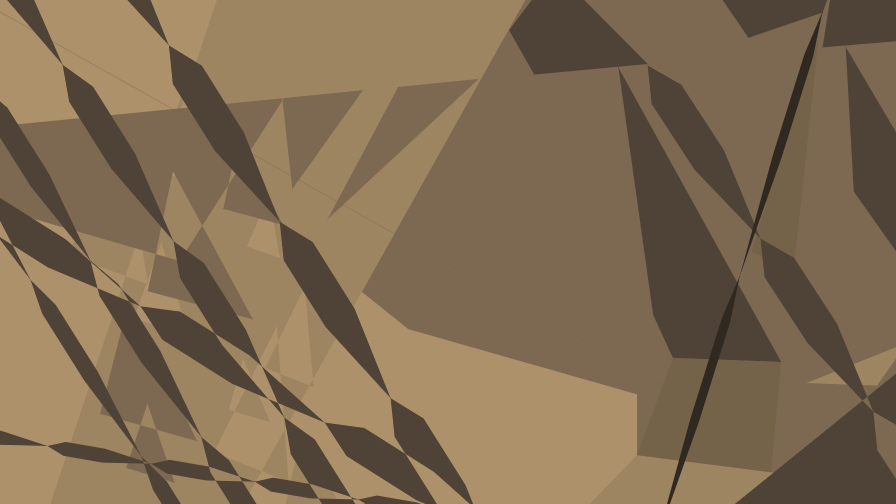
Reproduce this background procedurally as a Shadertoy shader.

```glsl
// Overlapping angular facets and pinched diagonal bands in flat brown tones.
#define SAND   vec3(0.68, 0.57, 0.42)
#define TAN    vec3(0.62, 0.52, 0.38)
#define UMBER  vec3(0.49, 0.41, 0.32)
#define OLIVE  vec3(0.46, 0.39, 0.285)
#define BARK   vec3(0.31, 0.26, 0.21)
#define NEEDLE vec3(0.19, 0.16, 0.13)
#define BANDS  4
#define SHARDS 12
#define BAND_WIDTH 0.016
#define SHARD_SIZE 0.13

// Signed distance to the line a-b, positive on its left.
float side(vec2 p, vec2 a, vec2 b) {
    vec2 d = normalize(b - a);
    return d.x * (p.y - a.y) - d.y * (p.x - a.x);
}

// Convex shapes with counterclockwise corners, positive inside.
float tri(vec2 p, vec2 a, vec2 b, vec2 c) {
    return min(side(p, a, b), min(side(p, b, c), side(p, c, a)));
}

float quad(vec2 p, vec2 a, vec2 b, vec2 c, vec2 d) {
    return min(min(side(p, a, b), side(p, b, c)), min(side(p, c, d), side(p, d, a)));
}

// Band from a to b that narrows to a point between its links.
float chain(vec2 p, vec2 a, vec2 b, float halfWidth, float links, float phase) {
    vec2 axis = b - a;
    float along = dot(p - a, axis) / dot(axis, axis);
    float f = fract(along * links + phase);
    float opening = clamp(min(f * 6.0, (1.0 - f) * 2.2), 0.0, 1.0);
    float d = halfWidth * opening - abs(side(p, a, b));
    return min(d, along * length(axis));
}

// Antialiased coverage, and even-odd combination of two coverages.
float fill(float d) { return clamp(0.5 + d * iResolution.y, 0.0, 1.0); }
float toggle(float a, float b) { return a + b - 2.0 * a * b; }

void mainImage(out vec4 fragColor, in vec2 fragCoord) {
    vec2 p = fragCoord / iResolution.y;

    // Large fields: a right-hand plane, a left-hand strip and its ceiling.
    float ridge = -side(p, vec2(0.718, 0.421), vec2(1.042, 1.0));
    float ceiling = -side(p, vec2(0.0, 0.75), vec2(0.949, 0.843));
    float ground = side(p, vec2(0.81, 0.347), vec2(1.238, 0.225));
    float ledge = min(p.x - 1.264, side(p, vec2(1.264, 0.097), vec2(1.53, 0.063)));
    float bevel = side(p, vec2(0.718, 0.421), vec2(0.81, 0.347));
    float plane = min(min(ridge, bevel), max(ground, ledge));
    float strip = min(ceiling, side(p, vec2(0.0, 0.585), vec2(0.26, 0.51)));
    strip = min(strip, side(p, vec2(0.40, 0.55), vec2(0.56, 0.80)));
    float umber = fill(max(plane, strip));

    // Light ground splits into two close tones.
    float tanField = min(-ridge, -side(p, vec2(0.10, 0.0), vec2(0.43, 1.0)));
    float corner = -side(p, vec2(1.17, 0.0), vec2(1.264, 0.097));
    float tanTone = fill(max(tanField, corner));

    // Spikes hanging from the ceiling.
    for (int i = 0; i < 2; i++) {
        float k = float(i);
        vec2 a = vec2(0.56 + 0.23 * k, 0.805 + 0.0225 * k);
        vec2 tip = vec2(0.58 + 0.07 * k, 0.625 - 0.06 * k);
        umber = toggle(umber, fill(tri(p, tip, a + vec2(0.16, 0.016), a)));
    }

    // Scattered shards strung down the left cluster.
    for (int i = 0; i < SHARDS; i++) {
        float k = float(i);
        vec2 c = mix(vec2(0.36, 0.72), vec2(0.45, 0.03), k / float(SHARDS - 1));
        c += vec2(0.17 * sin(k * 2.4), 0.03 * sin(k * 5.1));
        float r = SHARD_SIZE * (0.8 + 0.35 * sin(k * 3.7));
        vec2 lean = vec2(0.25 * sin(k * 1.9), 0.0);
        float shard = fill(tri(p, c + r * vec2(-0.5, -0.55),
                                  c + r * (vec2(0.75, -0.95) + lean),
                                  c + r * (vec2(0.1, 1.15) - lean)));
        if (i % 3 == 1) umber = toggle(umber, shard);
        else tanTone = toggle(tanTone, shard);
    }
    umber *= 1.0 - fill(tri(p, vec2(1.60, 0.24), vec2(1.74, 0.235), vec2(1.80, 0.32)));

    // Dark steep bands, then the shallow ones that cross them.
    float dark = 0.0;
    for (int i = 0; i < BANDS; i++) {
        float k = float(i);
        float foot = 0.34 + 0.12 * k + 0.023 * k * k;
        float band = chain(p, vec2(foot - 0.66, 1.05), vec2(foot, 0.0),
                           BAND_WIDTH + 0.006 * k, 3.0, 0.27 + 0.11 * k);
        dark = toggle(dark, fill(band));
    }
    dark = toggle(dark, fill(chain(p, vec2(-0.05, 0.60), vec2(0.90, 0.0), 0.033, 2.6, 0.1)));
    dark = toggle(dark, fill(chain(p, vec2(-0.05, 0.14), vec2(0.67, 0.016), 0.014, 3.5, 0.3)));
    dark = toggle(dark, fill(chain(p, vec2(1.285, 0.87), vec2(1.80, 0.08), 0.035, 2.3, 0.0)));

    // Dark facets on the right.
    float facet = quad(p, vec2(1.227, 0.866), vec2(1.296, 0.375), vec2(1.335, 0.29), vec2(1.55, 0.282));
    facet = max(facet, quad(p, vec2(1.01, 0.94), vec2(1.06, 0.852), vec2(1.285, 0.873), vec2(1.10, 1.06)));
    facet = max(facet, quad(p, vec2(1.42, 1.02), vec2(1.485, 0.925), vec2(1.632, 0.975), vec2(1.66, 1.05)));
    facet = max(facet, quad(p, vec2(1.632, 0.906), vec2(1.80, 0.92), vec2(1.80, 1.05), vec2(1.65, 1.02)));
    facet = max(facet, quad(p, vec2(1.678, 0.907), vec2(1.694, 0.62), vec2(1.80, 0.47), vec2(1.80, 0.70)));
    facet = max(facet, -side(p, vec2(1.458, 0.0), vec2(1.778, 0.259)));
    dark = toggle(dark, fill(facet));

    // Olive overlays, a faint hairline and the darkest needle.
    float olive = fill(quad(p, vec2(1.264, 0.097), vec2(1.53, 0.063), vec2(1.55, 0.282), vec2(1.335, 0.29)));
    olive = max(olive, fill(tri(p, vec2(1.49, 0.50), vec2(1.575, 0.465), vec2(1.625, 0.93))));
    float hairline = fill(0.0006 - abs(side(p, vec2(0.58, 0.65), vec2(1.70, 0.02))));
    float needle = fill(chain(p, vec2(1.632, 0.977), vec2(1.32, -0.02), 0.009, 1.9, 0.0));

    vec3 col = mix(SAND, TAN, tanTone);
    col = mix(col, UMBER, umber);
    col = mix(col, OLIVE, max(olive, 0.5 * hairline));
    col = mix(col, BARK, dark);
    col = mix(col, NEEDLE, needle);
    fragColor = vec4(col, 1.0);
}
```
